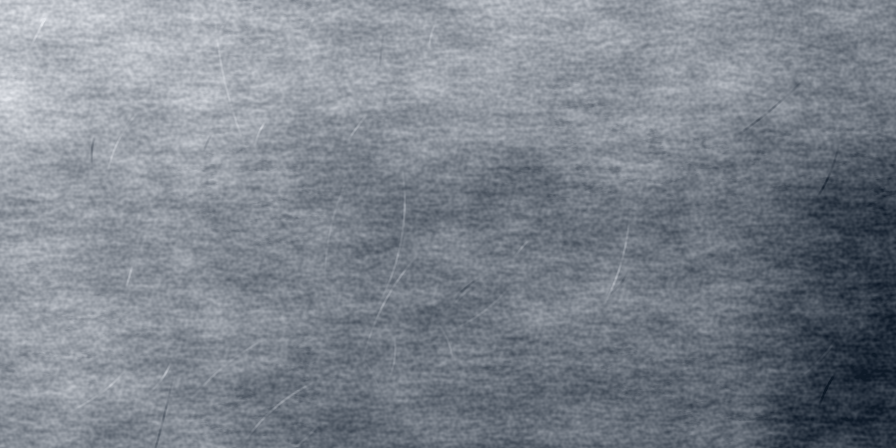
Give the GLSL for this texture, as a WebGL 1 fragment shader.

```glsl
precision highp float;
// Worn blue-grey metal sheet: a broad light falloff from the upper left to a
// dark lower right, cloudy stains, fine horizontal brushing and curved scratches.
// Everything is summed as one tone value, then tinted by a two-colour ramp.
uniform vec2 u_resolution;

const vec3 SHADOW_TINT = vec3(-0.049, 0.0, 0.059);
const vec3 LIGHT_TINT = vec3(0.993, 1.0, 1.017);
const int SCRATCH_COUNT = 34;

vec2 hash2(vec2 p) {
  vec3 q = fract(p.xyx * vec3(0.1031, 0.1030, 0.0973));
  q += dot(q, q.yzx + 33.33);
  return fract((q.xx + q.yz) * q.zy);
}

float cornerSlope(vec2 cell, vec2 corner, vec2 f) {
  float angle = 6.2832 * hash2(cell + corner).x;
  return dot(vec2(cos(angle), sin(angle)), f - corner);
}

// Gradient noise, roughly -0.6 to 0.6
float noise(vec2 p) {
  vec2 cell = floor(p);
  vec2 f = p - cell;
  vec2 w = f * f * f * (f * (f * 6.0 - 15.0) + 10.0);
  float low = mix(cornerSlope(cell, vec2(0.0), f),
                  cornerSlope(cell, vec2(1.0, 0.0), f), w.x);
  float high = mix(cornerSlope(cell, vec2(0.0, 1.0), f),
                   cornerSlope(cell, vec2(1.0), f), w.x);
  return mix(low, high, w.y);
}

mat2 rotation(float angle) {
  float c = cos(angle);
  float s = sin(angle);
  return mat2(c, -s, s, c);
}

float fbm(vec2 p) {
  float sum = 0.0;
  float amplitude = 0.5;
  for (int i = 0; i < 5; i++) {
    sum += amplitude * noise(p);
    p = rotation(0.35) * p * 2.03 + 17.3;
    amplitude *= 0.55;
  }
  return sum;
}

// Large-scale lighting over a sheet two units wide and one high
float illumination(vec2 p) {
  float tone = 0.469;
  tone += 0.15 * smoothstep(0.48, 0.92, p.y);
  tone += 0.14 * (1.0 - smoothstep(0.0, 1.05, p.x));
  tone -= 0.06 * (1.0 - smoothstep(0.0, 0.28, p.y));
  tone -= 0.13 * smoothstep(1.5, 2.0, p.x);
  vec2 d = (p - vec2(1.94, 0.27)) / vec2(0.27, 0.27);
  return tone - 0.17 * exp(-dot(d, d));
}

// Horizontal brushing, fine fibres and grain
float brushing(vec2 p) {
  vec2 q = p + vec2(0.0, 0.012 * noise(p * 3.0));
  float tone = 0.06 * noise(q * vec2(4.0, 31.0) + 5.7);
  tone += 0.08 * noise(q * vec2(15.0, 73.0) + 31.2);
  tone += 0.09 * noise(q * vec2(47.0, 113.0) + 71.9);
  return tone + 0.09 * noise(rotation(0.5) * p * 109.0 + 211.0);
}

// Ragged dark wear marks, gathered in patches
float wear(vec2 p) {
  float patches = smoothstep(-0.05, 0.3, noise(p * vec2(2.6, 4.0) + 43.0));
  float marks = fbm(p * vec2(14.0, 36.0) + 90.0);
  return patches * smoothstep(0.08, 0.32, marks);
}

// Coverage of one bent scratch with tapered ends
float scratch(vec2 p, vec2 centre, float angle, float halfLength, float bend, float width) {
  vec2 q = rotation(angle) * (p - centre);
  float along = q.x / halfLength;
  float offset = abs(q.y - bend * halfLength * along * along);
  float soft = max(1.0 / u_resolution.y, 0.004);
  float line = 1.0 - smoothstep(width, width + soft, offset);
  return line * (1.0 - smoothstep(0.3, 1.0, abs(along)));
}

// Mostly steep scratches: pale ones add light, every fourth one is dark
float scratches(vec2 p) {
  float tone = 0.0;
  float broken = smoothstep(-0.3, 0.25, noise(p * 23.0 + 12.0));
  for (int i = 0; i < SCRATCH_COUNT; i++) {
    float id = float(i);
    vec2 place = hash2(vec2(id, 3.7));
    vec2 shape = hash2(vec2(id, 19.1));
    vec2 look = hash2(vec2(id, 47.3));
    float angle = mix(0.6, 2.0, shape.x);
    float halfLength = mix(0.04, 0.19, shape.y * shape.y);
    float line = scratch(p, place * vec2(2.0, 1.0), angle, halfLength,
                         0.4 * (look.x - 0.5), 0.0004);
    float strength = mod(id, 4.0) < 0.5 ? -0.12 : mix(0.05, 0.17, look.y);
    tone += strength * line;
  }
  return tone * mix(0.3, 1.0, broken);
}

void main() {
  vec2 p = gl_FragCoord.xy / u_resolution.y;
  float tone = illumination(p);
  tone += 0.18 * fbm(p * vec2(3.2, 4.6) + 8.0);
  tone += 0.12 * fbm(p * vec2(7.0, 12.0) + 60.0);
  tone += brushing(p);
  tone -= 0.07 * wear(p);
  tone += scratches(p);
  vec3 metal = mix(SHADOW_TINT, LIGHT_TINT, clamp(tone, 0.1, 0.9));
  gl_FragColor = vec4(clamp(metal, 0.0, 1.0), 1.0);
}
```
